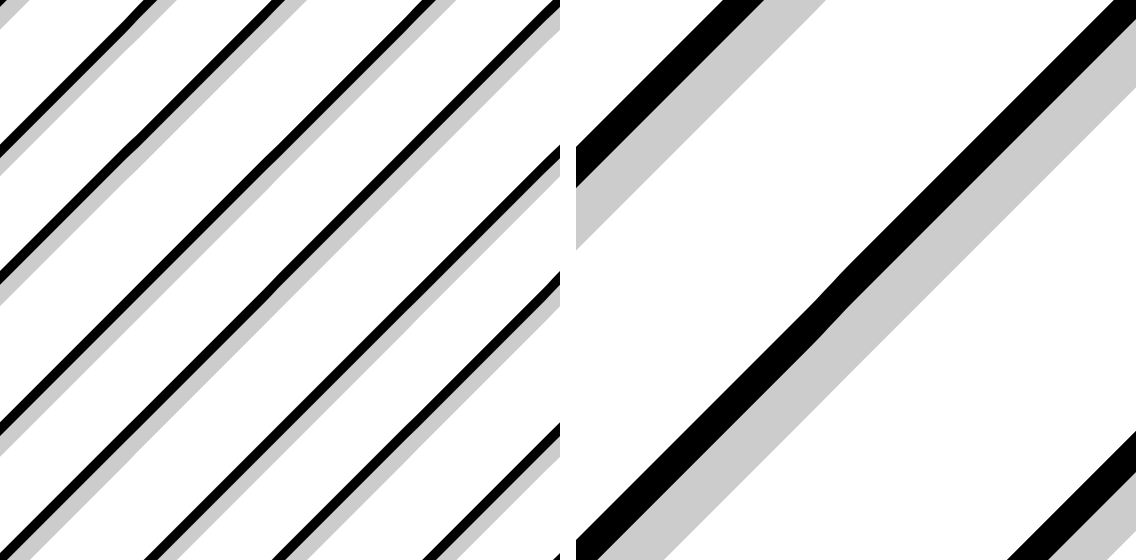
Left: the whole. Right: its middle third, enlarged.
A WebGL 2 fragment shader for this pattern:

```glsl
#version 300 es
precision highp float;

#define LINE_COUNT 4
#define LINE_STARTS vec4(0.2572, 0.4844, 0.7539, 0.9875)
#define INK_WIDTH 0.0246
#define SHADOW_ENDS vec4(0.058, 0.063, 0.062, 0.0652)
#define WOBBLE_CELLS 4
#define WOBBLE_AMOUNT 0.0022
#define KINK_START 0.88
#define PAPER_COLOR vec3(1.0)
#define SHADOW_COLOR vec3(0.8)
#define INK_COLOR vec3(0.0)

uniform vec2 u_resolution;
out vec4 fragColor;

// Integer hash to the range 0..1
float hash(int cell, int seed) {
    uint h = uint(cell) * 1597334677u ^ uint(seed + 1) * 3812015801u;
    h = (h ^ (h >> 15)) * 2246822519u;
    h ^= h >> 13;
    return float(h & 65535u) / 65535.0;
}

// Wrapping stepped noise: flat stretches joined by short kinks
float wobble(float along, int seed) {
    float position = fract(along) * float(WOBBLE_CELLS);
    int cell = int(position) % WOBBLE_CELLS;
    int next = (cell + 1) % WOBBLE_CELLS;
    float blend = smoothstep(KINK_START, 1.0, fract(position));
    return (mix(hash(cell, seed), hash(next, seed), blend) - 0.5) * WOBBLE_AMOUNT;
}

// Antialiased coverage of the interval from start to end
float band(float value, float start, float end, float pixel) {
    return clamp((value - start) / pixel + 0.5, 0.0, 1.0)
         - clamp((value - end) / pixel + 0.5, 0.0, 1.0);
}

void main() {
    vec2 uv = gl_FragCoord.xy / u_resolution;
    float pixel = length(1.0 / u_resolution);
    float ink = 0.0;
    float shadow = 0.0;

    // Each diagonal closes on itself across the tile edges
    for (int i = 0; i < LINE_COUNT; i++) {
        float across = fract(uv.x - uv.y - LINE_STARTS[i] + 0.25) - 0.25;
        float inkShift = wobble(uv.x, 2 * i);
        float shadowShift = wobble(uv.x, 2 * i + 1);
        ink += band(across, inkShift, INK_WIDTH + inkShift, pixel);
        // The shadow begins beneath the ink so no paper shows between them
        shadow += band(across, 0.5 * INK_WIDTH, SHADOW_ENDS[i] + shadowShift, pixel);
    }

    vec3 color = mix(PAPER_COLOR, SHADOW_COLOR, shadow);
    color = mix(color, INK_COLOR, ink);
    fragColor = vec4(color, 1.0);
}
```
